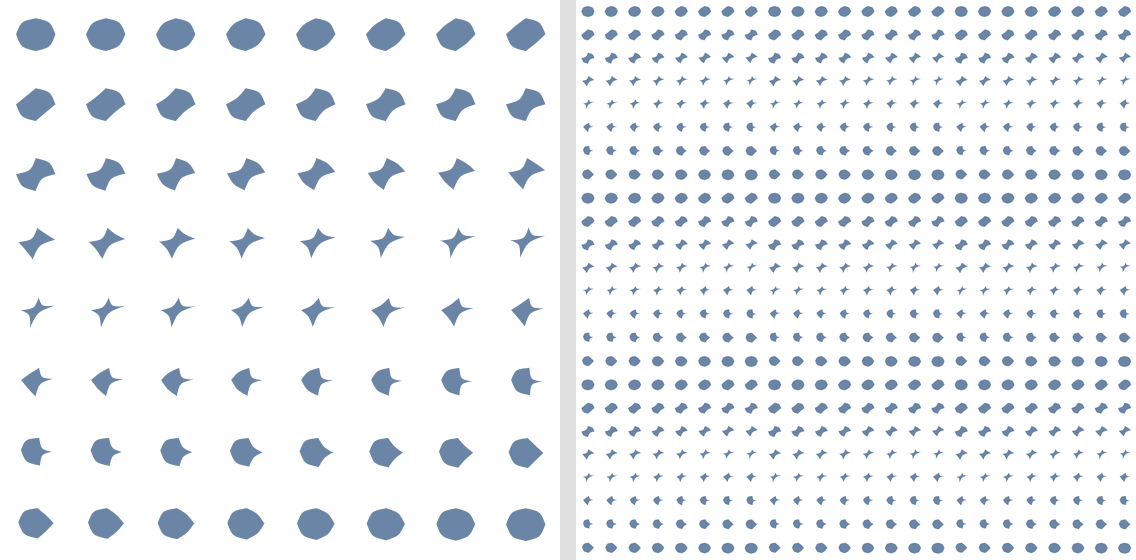
Left, the tile; right, the same tile 3 across and 3 down.
A WebGL 2 fragment shader for this pattern:

```glsl
#version 300 es
precision highp float;
// An 8 by 8 grid of small four-cornered blobs on white. Reading from the top
// left, each cell is one step of a closed morph through four key shapes whose
// sides swell out or cave in; each shape is a signed distance to its curves.

uniform vec2 u_resolution;
out vec4 fragColor;

#define GRID 8.0            // cells across and down
#define KEY_COUNT 4         // key shapes in the closed morph
#define SIDE_STEPS 12       // straight pieces per curved side
#define BULGE 6.6           // diagonal push of a side's handle
#define CELL_UNITS 96.0     // shape units per cell
#define INK vec3(0.42, 0.52, 0.65)
#define PAPER vec3(1.0)

// Corners of each key shape, centred on the cell: left, top, right, bottom
const vec2 CORNERS[16] = vec2[16](
    vec2(-26.0, 1.0), vec2(1.0, 23.0), vec2(28.0, 1.0),  vec2(1.0, -22.0),
    vec2(-26.0, 1.0), vec2(1.0, 23.0), vec2(28.0, 1.0),  vec2(1.0, -22.0),
    vec2(-19.0, 6.5), vec2(5.0, 23.5), vec2(27.0, 13.0), vec2(-7.0, -17.0),
    vec2(-19.0, 7.0), vec2(6.0, 23.5), vec2(22.5, 4.5),  vec2(7.0, -14.0));

// Side direction per key shape: +1 swells outward, -1 caves inward
const vec4 SWELL[4] = vec4[4](
    vec4(1.0), vec4(-1.0, 1.0, -1.0, 1.0), vec4(-1.0), vec4(1.0, -1.0, -1.0, 1.0));

// Outward diagonal of each side, clockwise from the upper left
const vec2 OUTWARD[4] = vec2[4](
    vec2(-1.0, 1.0), vec2(1.0, 1.0), vec2(1.0, -1.0), vec2(-1.0, -1.0));

// Cubic curve whose two handles coincide
vec2 sidePoint(vec2 a, vec2 handle, vec2 b, float t) {
    float s = 1.0 - t;
    return a * s * s * s + handle * 3.0 * s * t + b * t * t * t;
}

// Squared distance from p to segment ab
float segmentDistance2(vec2 p, vec2 a, vec2 b) {
    vec2 pa = p - a, ba = b - a;
    vec2 d = pa - ba * clamp(dot(pa, ba) / max(dot(ba, ba), 1e-6), 0.0, 1.0);
    return dot(d, d);
}

// True when a rightward ray from p crosses segment ab
bool crosses(vec2 p, vec2 a, vec2 b) {
    if ((a.y > p.y) == (b.y > p.y)) return false;
    return p.x < a.x + (b.x - a.x) * (p.y - a.y) / (b.y - a.y);
}

// Signed distance to the morphing shape, negative inside
float blobDistance(vec2 p, float phase) {
    int key = int(phase) % KEY_COUNT;
    int next = (key + 1) % KEY_COUNT;
    float blend = fract(phase);
    vec4 swell = mix(SWELL[key], SWELL[next], blend);
    float nearest2 = 1e6;
    float side = 1.0;

    for (int i = 0; i < 4; i++) {
        int j = (i + 1) % 4;
        vec2 a = mix(CORNERS[key * 4 + i], CORNERS[next * 4 + i], blend);
        vec2 b = mix(CORNERS[key * 4 + j], CORNERS[next * 4 + j], blend);
        vec2 handle = 0.5 * (a + b) + OUTWARD[i] * BULGE * swell[i];
        vec2 from = a;
        for (int k = 1; k <= SIDE_STEPS; k++) {
            vec2 to = sidePoint(a, handle, b, float(k) / float(SIDE_STEPS));
            nearest2 = min(nearest2, segmentDistance2(p, from, to));
            if (crosses(p, from, to)) side = -side;
            from = to;
        }
    }
    return side * sqrt(nearest2);
}

void main() {
    // Cell layout, counted in reading order from the top left
    vec2 grid = gl_FragCoord.xy / u_resolution * GRID;
    vec2 cell = floor(grid);
    vec2 local = (fract(grid) - 0.5) * CELL_UNITS;
    float index = (GRID - 1.0 - cell.y) * GRID + cell.x;
    float phase = index / (GRID * GRID - 1.0) * float(KEY_COUNT);

    // Fill with an edge one pixel soft
    float pixel = GRID * CELL_UNITS / min(u_resolution.x, u_resolution.y);
    float coverage = clamp(0.5 - blobDistance(local, phase) / pixel, 0.0, 1.0);
    fragColor = vec4(mix(PAPER, INK, coverage), 1.0);
}
```
